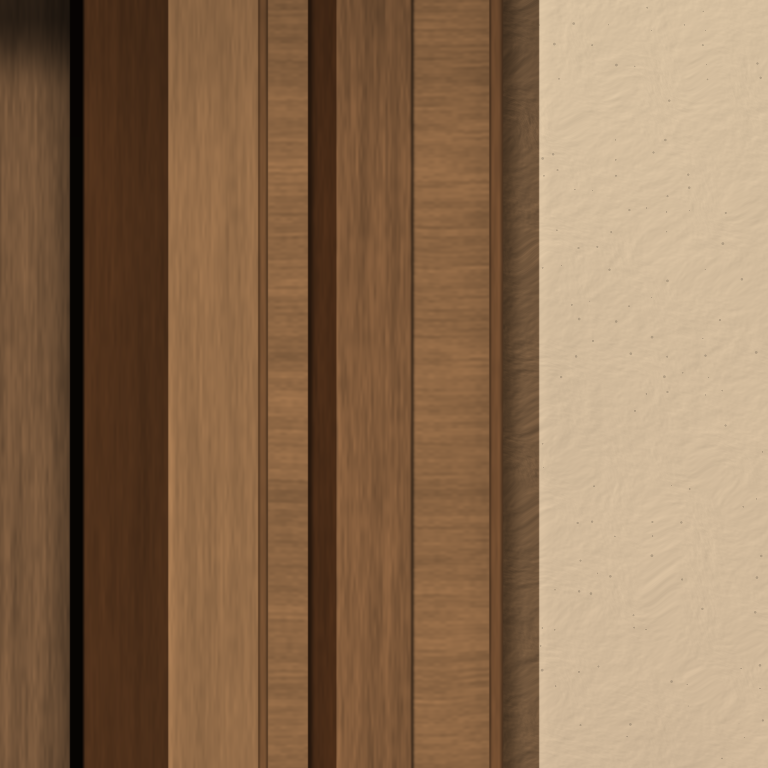
Give the GLSL for this texture, as a three.js fragment shader.

```glsl
// Vertical wooden panels and trims beside a softly lit plaster wall.
varying vec2 vUv;

float hash(vec2 p) {
  p = fract(p * vec2(0.1031, 0.1137));
  p += dot(p, p.yx + 33.33);
  return fract((p.x + p.y) * p.x * 17.3);
}

float noise(vec2 p) {
  vec2 i = floor(p), f = fract(p);
  f = f * f * (3.0 - 2.0 * f);
  return mix(mix(hash(i), hash(i + vec2(1.0, 0.0)), f.x),
             mix(hash(i + vec2(0.0, 1.0)), hash(i + 1.0), f.x), f.y);
}

float fbm(vec2 p) {
  float sum = 0.0, amp = 0.5;
  for (int i = 0; i < 4; i++) {
    sum += amp * (noise(p) - 0.5);
    p = p * 2.03 + 17.7;
    amp *= 0.5;
  }
  return sum;
}

// Coverage to the right of a vertical edge
float after(float edge, float x) {
  return smoothstep(edge - 0.0013, edge + 0.0013, x);
}

// Soft vertical line
float seam(float center, float width, float x) {
  float d = (x - center) / width;
  return exp(-d * d);
}

// Fibres running along y
float grain(vec2 p) {
  float fibre = noise(p * vec2(260.0, 14.0)) - 0.5;
  float streak = noise(p * vec2(95.0, 3.0) + 40.0) - 0.5;
  float pores = noise(p * vec2(340.0, 50.0) + 9.0) - 0.5;
  return fibre * 0.45 + streak * 0.45 + pores * 0.35;
}

// Crosswise veneer with broad bands and fine ripples
float veneer(vec2 p) {
  p.y += 0.006 * noise(p * vec2(14.0, 9.0));
  float bands = fbm(vec2(p.x * 3.0, p.y * 22.0));
  float fibre = noise(vec2(p.x * 16.0, p.y * 230.0)) - 0.5;
  float ripple = noise(p * vec2(130.0, 250.0)) - 0.5;
  return bands * 0.75 + fibre * 0.45 + ripple * 0.25;
}

// Raised plaster texture
float plasterHeight(vec2 p) {
  return fbm(p * vec2(62.0, 85.0) + 3.0 * noise(p * 18.0));
}

// Sparse round pits
float pits(vec2 p) {
  vec2 q = p * 42.0, cell = floor(q);
  vec2 center = 0.25 + 0.5 * vec2(hash(cell + 5.0), hash(cell + 71.0));
  float size = 0.04 + 0.07 * hash(cell + 23.0);
  float d = length(fract(q) - center);
  return step(0.8, hash(cell + 11.0)) * (1.0 - smoothstep(size * 0.4, size, d));
}

void main() {
  vec2 p = vUv;
  float x = p.x, y = p.y;
  float along = grain(p), across = veneer(p);

  // Left board with shadow at its top
  vec3 color = vec3(0.45, 0.33, 0.225) * (1.0 + 0.34 * along);
  color *= 1.0 - 0.28 * smoothstep(0.045, 0.092, x);
  color *= 1.0 - 0.62 * smoothstep(0.87, 0.98, y + 0.02 * x);

  // Dark gap and recessed board
  color = mix(color, vec3(0.025, 0.014, 0.008), after(0.091, x));
  vec3 recess = vec3(0.295, 0.182, 0.1) * (1.0 + 0.2 * along);
  recess *= mix(1.06, 0.94, smoothstep(0.11, 0.219, x));
  color = mix(color, recess, smoothstep(0.106, 0.112, x));

  // Bright upright and its thin trim
  vec3 upright = vec3(0.575, 0.422, 0.282) * (1.0 + 0.2 * along);
  upright *= 1.0 + 0.1 * seam(0.222, 0.004, x);
  color = mix(color, upright, after(0.219, x));
  vec3 trim = vec3(0.46, 0.315, 0.195) * (1.0 + 0.15 * along);
  trim *= 1.0 - 0.28 * seam(0.337, 0.002, x) - 0.3 * seam(0.348, 0.002, x);
  color = mix(color, trim, after(0.336, x));

  // Narrow veneer and deep groove
  vec3 strip = vec3(0.545, 0.395, 0.26) * (1.0 + 0.3 * across);
  color = mix(color, strip, after(0.349, x));
  vec3 groove = vec3(0.285, 0.17, 0.09) * (1.0 + 0.25 * along);
  groove *= 1.0 - 0.45 * seam(0.403, 0.005, x);
  color = mix(color, groove, after(0.401, x));

  // Middle board, dark joint and wide veneer
  vec3 board = vec3(0.485, 0.342, 0.222) * (1.0 + 0.34 * along);
  board *= 1.0 + 0.1 * seam(0.441, 0.003, x);
  color = mix(color, board, after(0.438, x));
  strip *= 1.0 - 0.06 * smoothstep(0.6, 0.637, x);
  color = mix(color, strip, after(0.537, x));
  color *= 1.0 - 0.48 * seam(0.537, 0.0026, x);

  // Edge trim
  vec3 edgeTrim = vec3(0.45, 0.305, 0.19) * (1.0 + 0.18 * along);
  edgeTrim *= 1.0 - 0.3 * seam(0.638, 0.002, x) - 0.4 * smoothstep(0.649, 0.656, x);
  color = mix(color, edgeTrim, after(0.637, x));

  // Plaster in shade, then in light
  float height = plasterHeight(p);
  float relief = height - plasterHeight(p + vec2(0.0025, -0.0025));
  vec3 shade = mix(vec3(0.3, 0.22, 0.145), vec3(0.44, 0.335, 0.235), smoothstep(0.655, 0.685, x));
  color = mix(color, shade * (1.0 + 0.45 * relief + 0.1 * height), after(0.655, x));
  vec3 lit = mix(vec3(0.81, 0.715, 0.595), vec3(0.835, 0.745, 0.62), y);
  lit *= 1.0 + 0.14 * relief + 0.035 * fbm(p * 7.0);
  lit *= 1.0 - 0.16 * pits(p) + 0.03 * seam(0.705, 0.008, x);
  color = mix(color, lit, after(0.702, x));

  // Gentle falloff toward the top of the wood
  color *= 1.0 - 0.1 * smoothstep(0.75, 1.0, y) * (1.0 - after(0.702, x));
  gl_FragColor = vec4(color, 1.0);
}
```
